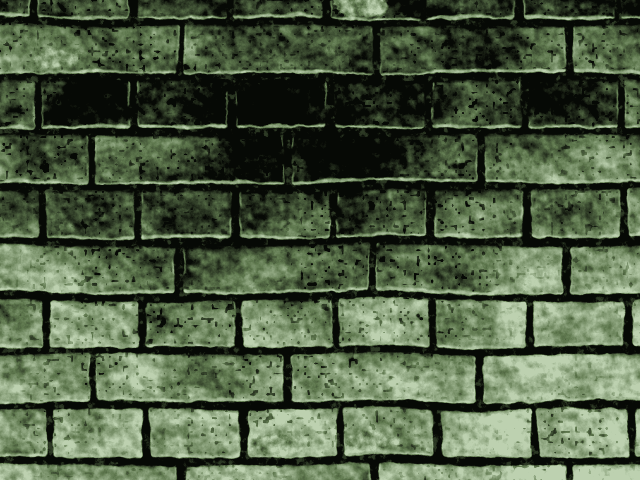
A WebGL 1 fragment shader for this texture:

```glsl
precision highp float;
// Weathered green brick wall: alternating header and stretcher courses with worn, lit edges.
uniform vec2 u_resolution;

#define COURSE_HEIGHT 0.1144
#define COURSE_START 0.040
#define HEADER_WIDTH 0.2023
#define STRETCHER_WIDTH 0.403
#define JOINT_HALF 0.0078
#define CORNER 0.006
#define RAGGED 0.009
#define WOBBLE 0.010
#define RIM_WIDTH 0.0075
#define SHADOW_GREEN vec3(0.025, 0.035, 0.018)
#define MID_GREEN vec3(0.37, 0.47, 0.305)
#define PALE_GREEN vec3(0.74, 0.82, 0.69)

float hash(vec2 p) {
  return fract(sin(dot(p, vec2(127.1, 311.7))) * 43758.547);
}

float noise(vec2 p) {
  vec2 i = floor(p);
  vec2 f = fract(p);
  f = f * f * (3.0 - 2.0 * f);
  return mix(mix(hash(i), hash(i + vec2(1.0, 0.0)), f.x),
             mix(hash(i + vec2(0.0, 1.0)), hash(i + 1.0), f.x), f.y);
}

float fbm(vec2 p) {
  float sum = 0.0;
  float amplitude = 0.5;
  for (int i = 0; i < 5; i++) {
    sum += amplitude * noise(p);
    p = mat2(1.6, 1.2, -1.2, 1.6) * p + 7.3;
    amplitude *= 0.5;
  }
  return sum;
}

float roundedBox(vec2 p, vec2 halfSize, float radius) {
  vec2 q = abs(p) - halfSize + radius;
  return length(max(q, 0.0)) + min(max(q.x, q.y), 0.0) - radius;
}

// Broad light over the wall: pale below, a deep stain above the centre.
float wallLight(vec2 p, float header) {
  float light = mix(0.74, 0.47, smoothstep(0.1, 0.8, p.y));
  vec2 stain = (p - vec2(0.64, 0.66)) / vec2(0.36, 0.25);
  light -= 0.46 * exp(-dot(stain, stain));
  light -= 0.24 * header * smoothstep(0.55, 0.78, p.y);
  light += 0.14 * smoothstep(0.85, 1.2, p.x) * smoothstep(0.8, 0.6, p.y);
  return light;
}

vec3 toneColor(float t) {
  t = clamp(t, 0.0, 1.0) * 2.0;
  return mix(mix(SHADOW_GREEN, MID_GREEN, min(t, 1.0)), PALE_GREEN, max(t - 1.0, 0.0));
}

void main() {
  vec2 p = gl_FragCoord.xy / u_resolution.y;
  float soft = max(1.0 / u_resolution.y, 0.0012);
  vec2 bent = p + WOBBLE * (vec2(noise(p * 5.0), noise(p * 5.0 + 31.0)) - 0.5);

  // Courses and bricks
  float row = floor((bent.y - COURSE_START) / COURSE_HEIGHT);
  float header = 1.0 - mod(row, 2.0);
  float width = mix(STRETCHER_WIDTH, HEADER_WIDTH, header);
  float shift = mix(0.194 + 0.183 * step(2.0, mod(row, 4.0)), 0.102 - 0.0038 * row, header);
  float column = floor((bent.x - shift) / width);
  vec2 size = vec2(width, COURSE_HEIGHT);
  vec2 local = bent - vec2(shift, COURSE_START) - (vec2(column, row) + 0.5) * size;
  float brickSeed = hash(vec2(column, row) + 3.7);

  // Ragged outline
  float rough = fbm(p * 48.0) - 0.48;
  float joint = JOINT_HALF * (0.7 + 0.6 * noise(p * 8.0 + 12.0));
  vec2 halfSize = 0.5 * size - joint;
  float outline = roundedBox(local, halfSize, CORNER) + RAGGED * rough;
  float face = smoothstep(soft, -soft, outline);

  // Stained, pitted surface
  float blotch = fbm(p * vec2(10.0, 13.0) + brickSeed * 40.0) - 0.48;
  float grain = fbm(p * 75.0 + 5.0) - 0.48;
  float relief = fbm(p * 42.0) - fbm(p * 42.0 + vec2(0.25, 0.4));
  float pits = smoothstep(0.73, 0.88, noise(p * 140.0)) * noise(p * 9.0 + 4.0);
  float tone = wallLight(p, header) + 0.18 * (brickSeed - 0.5);
  tone += 1.0 * blotch + 0.55 * grain + 0.6 * relief - 0.5 * pits;

  // Pale chips low on a few bricks
  vec2 chipOffset = (local + vec2(0.15 * width, 0.022)) / vec2(0.055, 0.022);
  float chip = smoothstep(1.1, 0.8, length(chipOffset) + 1.2 * rough);
  tone = mix(tone, 0.7 + grain + relief, chip * step(0.86, brickSeed));

  // Bright lower lip and thin worn sides
  float wear = 0.45 + 0.9 * noise(p * 26.0 + 8.0);
  float fromBottom = local.y + halfSize.y - RAGGED * rough;
  float fromSide = halfSize.x - abs(local.x) - RAGGED * rough;
  float lip = smoothstep(RIM_WIDTH * wear + soft, RIM_WIDTH * wear - 2.0 * soft, fromBottom);
  float sides = smoothstep(0.0045 * wear + soft, 0.0, fromSide) * smoothstep(0.35, 0.65, noise(p * 34.0));
  float crown = smoothstep(0.007, 0.0, halfSize.y - local.y);
  tone -= 0.18 * crown;
  tone = mix(tone, 0.88 + 0.7 * grain, max(0.92 * lip, 0.7 * sides));

  // Dark joints with a few crumbs
  float mortar = 0.22 * smoothstep(0.55, 0.75, fbm(p * 85.0));
  gl_FragColor = vec4(toneColor(mix(mortar, tone, face)), 1.0);
}
```
